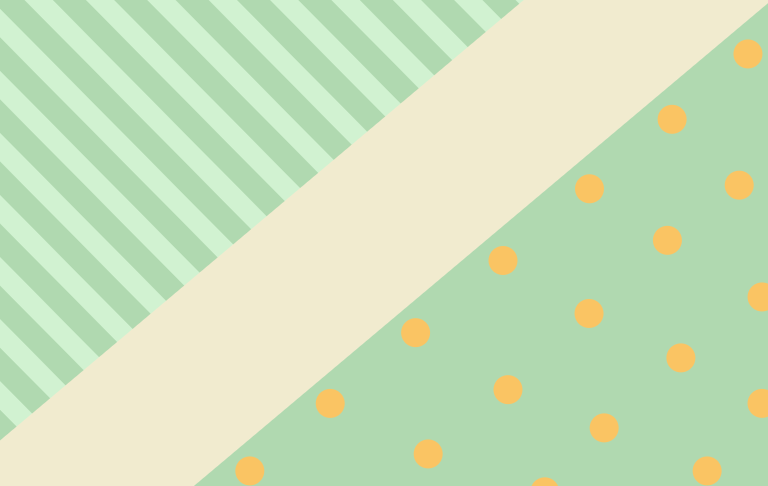
This background is drawn by a WebGL 1 fragment shader. Its source:

```glsl
precision highp float;
// Diagonal cream band between green pinstripes (upper left) and orange polka dots (lower right).

uniform vec2 u_resolution;

// Lengths are in canvas heights
#define BAND_SLOPE 0.841
#define BAND_TOP 0.0937
#define BAND_BOTTOM -0.3355
#define STRIPE_PERIOD 0.1263
#define STRIPE_WIDTH 0.0582
#define STRIPE_CENTER 0.0795
#define STRIPE_LEAN 0.989
#define DOT_RADIUS 0.0298

const vec3 GREEN = vec3(0.69, 0.85, 0.69);
const vec3 MINT = vec3(0.82, 0.95, 0.82);
const vec3 CREAM = vec3(0.945, 0.922, 0.812);
const vec3 ORANGE = vec3(0.98, 0.77, 0.39);

// Antialiased coverage of a signed distance, negative inside
float coverage(float dist) {
  return clamp(0.5 - dist * u_resolution.y, 0.0, 1.0);
}

// Signed distance to the parallel stripes falling to the right
float stripes(vec2 p) {
  float across = p.x - STRIPE_LEAN * (1.0 - p.y) - STRIPE_CENTER;
  float offset = abs(mod(across + 0.5 * STRIPE_PERIOD, STRIPE_PERIOD) - 0.5 * STRIPE_PERIOD);
  return (offset - 0.5 * STRIPE_WIDTH) / length(vec2(1.0, STRIPE_LEAN));
}

// Signed distance to evenly stepped dots along a gently curved row
float dotRow(vec2 p, vec2 start, vec2 end, vec2 bend, vec2 twist, float count) {
  float nearest = 10.0;
  for (int i = 0; i < 7; i++) {
    float t = float(i) / (count - 1.0);
    if (t > 1.001) break;
    vec2 sway = t * (1.0 - t) * (bend + twist * (1.0 - 2.0 * t));
    nearest = min(nearest, distance(p, mix(start, end, t) + sway));
  }
  return nearest - DOT_RADIUS;
}

// Four rows running roughly along the band
float polkaDots(vec2 p) {
  float d = dotRow(p, vec2(1.539, 0.889), vec2(0.514, 0.031), vec2(0.034, 0.016), vec2(0.109, 0.068), 7.0);
  d = min(d, dotRow(p, vec2(1.521, 0.619), vec2(0.881, 0.066), vec2(0.044, 0.050), vec2(0.043, 0.164), 5.0));
  d = min(d, dotRow(p, vec2(1.568, 0.389), vec2(1.121, -0.012), vec2(-0.101, 0.014), vec2(0.060, 0.070), 4.0));
  return min(d, dotRow(p, vec2(1.568, 0.170), vec2(1.455, 0.031), vec2(0.0), vec2(0.0), 2.0));
}

void main() {
  vec2 p = gl_FragCoord.xy / u_resolution.y;

  // Height above the diagonal, and its scale to true distance
  float rise = p.y - BAND_SLOPE * p.x;
  float toDistance = 1.0 / length(vec2(1.0, BAND_SLOPE));

  vec3 striped = mix(GREEN, MINT, coverage(stripes(p)));
  vec3 dotted = mix(GREEN, ORANGE, coverage(polkaDots(p)));

  // Lay the two patterned corners over the band
  vec3 color = mix(CREAM, striped, coverage((BAND_TOP - rise) * toDistance));
  color = mix(color, dotted, coverage((rise - BAND_BOTTOM) * toDistance));

  gl_FragColor = vec4(color, 1.0);
}
```
